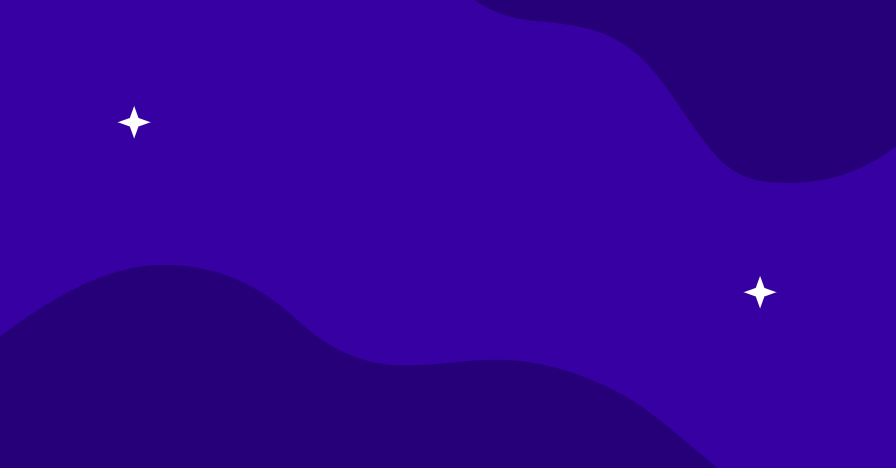
Write a WebGL 2 fragment shader that draws this background.

```glsl
#version 300 es
precision highp float;
// Violet backdrop with two dark flowing waves and two white four-pointed sparkles.

uniform vec2 u_resolution;
out vec4 fragColor;

// Smooth curve through knots holding (x, height, slope)
float hermiteCurve(float x, vec3 knots[8]) {
    int i = 0;
    while (i < 6 && x > knots[i + 1].x) i++;
    vec3 a = knots[i], b = knots[i + 1];
    float span = b.x - a.x;
    float t = (x - a.x) / span;
    float s = 1.0 - t;
    return mix(a.y, b.y, t * t * (3.0 - 2.0 * t))
         + span * t * s * (s * a.z - t * b.z);
}

// Signed distance to the straight edges of a four-pointed star
float starDistance(vec2 p, float tip, float waist) {
    p = abs(p);
    if (p.y > p.x) p = p.yx;
    return dot(p - vec2(tip, 0.0), normalize(vec2(waist, tip - waist)));
}

// Coverage of a shape that is negative inside, with a one-pixel soft edge
float coverage(float d, float pixel) {
    return clamp(0.5 - d / pixel, 0.0, 1.0);
}

void main() {
    // Canvas spans 7.68 by 4.02 units, measured down from the top left
    vec2 uv = gl_FragCoord.xy / u_resolution;
    vec2 p = vec2(uv.x, 1.0 - uv.y) * vec2(7.68, 4.02);
    float pixel = 4.02 / u_resolution.y;

    vec3 violet = vec3(0.216, 0.0, 0.639);
    vec3 indigo = vec3(0.149, 0.0, 0.471);

    // Lower wave, falling away to the right
    float lower = hermiteCurve(p.x, vec3[8](
        vec3(0.0, 2.89, -0.75), vec3(1.4, 2.275, 0.0),
        vec3(2.55, 2.75, 0.93), vec3(3.47, 3.14, 0.0),
        vec3(4.25, 3.09, 0.0), vec3(5.3, 3.37, 0.52),
        vec3(6.14, 4.01, 0.8), vec3(7.68, 5.24, 0.8))) - p.y;

    // Upper wave, hanging in the right corner
    float upper = p.y - hermiteCurve(p.x, vec3[8](
        vec3(0.0, -4.06, 1.0), vec3(4.0, -0.06, 1.0),
        vec3(4.3, 0.12, 0.4), vec3(4.75, 0.195, 0.14),
        vec3(5.65, 0.67, 1.3), vec3(6.15, 1.35, 1.05),
        vec3(6.78, 1.57, 0.0), vec3(7.68, 1.26, -0.75)));

    float wave = max(coverage(lower, fwidth(lower)), coverage(upper, fwidth(upper)));
    vec3 color = mix(violet, indigo, wave);

    // Sparkles
    for (int i = 0; i < 2; i++) {
        vec2 center = mix(vec2(1.15, 1.05), vec2(6.515, 2.51), float(i));
        float star = starDistance(p - center, 0.14, 0.037);
        color = mix(color, vec3(1.0), coverage(star, pixel));
    }

    fragColor = vec4(color, 1.0);
}
```
